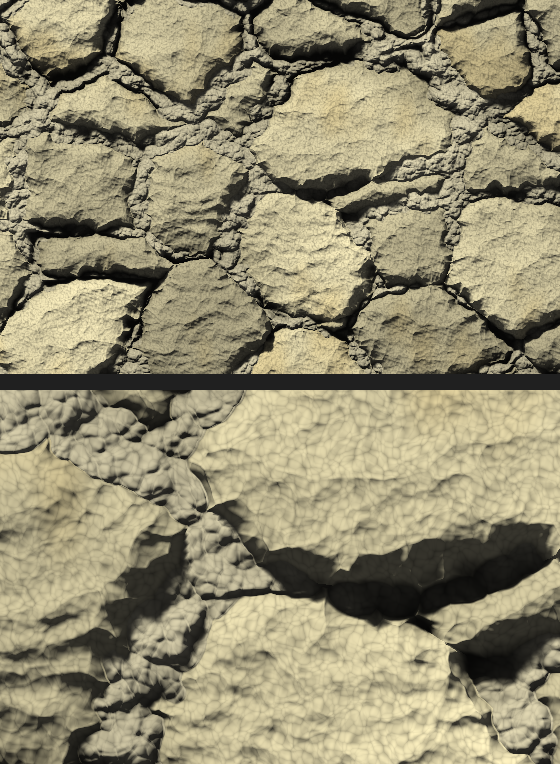
Top, the full canvas; bottom, a detail of the centre.
Reproduce this texture procedurally as a WebGL 2 fragment shader.

```glsl
#version 300 es
precision highp float;
// Rubble wall: rough sunlit stones bedded in lumpy mortar with deep shadowed joints.

#define STONE_SIZE vec2(0.29, 0.195)
#define JITTER 0.85
#define SIZE_SPREAD 0.046
#define JOINT 0.014
#define STONE_RISE 0.046
#define MORTAR_LEVEL 0.030
#define SUN normalize(vec3(-0.36, 0.77, 0.58))
#define SHADOW_REACH 0.06
#define STONE_COLOR vec3(0.80, 0.757, 0.592)
#define MORTAR_COLOR vec3(0.735, 0.70, 0.57)
#define RUST_COLOR vec3(0.77, 0.68, 0.45)

uniform vec2 u_resolution;
out vec4 fragColor;

struct Surface {
    float height;
    float stone;   // 1 on stone, 0 on mortar
    vec2 cell;     // identity of the stone
};

vec3 hash3(vec2 c) {
    vec3 q = fract(c.xyx * vec3(0.1031, 0.1030, 0.0973));
    q += dot(q, q.yxz + 33.33);
    return fract((q.xxy + q.yzz) * q.zyx);
}

// Layered, rotated sines in about -1..1
vec2 ripple(vec2 p) {
    vec2 sum = vec2(0.0);
    float amp = 0.5;
    for (int i = 0; i < 4; i++) {
        sum += amp * sin(p.yx + 1.7 * sum.yx + vec2(1.3, 4.1) * float(i));
        p = mat2(1.6, 1.2, -1.2, 1.6) * p;
        amp *= 0.6;
    }
    return sum;
}

// Cellular noise: squared distance to the nearest point
float cells(vec2 p) {
    vec2 base = floor(p);
    float nearest = 2.0;
    for (int j = -1; j <= 1; j++)
    for (int i = -1; i <= 1; i++) {
        vec2 c = base + vec2(i, j);
        vec2 d = c + hash3(c + 71.0).xy - p;
        nearest = min(nearest, dot(d, d));
    }
    return nearest;
}

float smoothMin(float a, float b, float k) {
    float h = max(k - abs(a - b), 0.0) / k;
    return min(a, b) - 0.25 * h * h * k;
}

vec2 neighbour(vec2 p, int i, int j) {
    float row = floor(p.y / STONE_SIZE.y) + float(j);
    return vec2(floor(p.x / STONE_SIZE.x - 0.5 * mod(row, 2.0)) + float(i), row);
}

// Stone centre (xy) and size weight (z)
vec3 site(vec2 cell) {
    vec3 r = hash3(cell + 17.0);
    vec2 c = cell + 0.5 + JITTER * (r.xy - 0.5);
    c.x += 0.5 * mod(cell.y, 2.0);
    return vec3(c * STONE_SIZE, SIZE_SPREAD * (r.z - 0.5));
}

float power(vec2 p, vec3 s) { return dot(p - s.xy, p - s.xy) - s.z; }

Surface wall(vec2 p) {
    vec2 bend = ripple(p * 17.0);
    vec2 grit = ripple(p * 75.0);
    vec2 q = p + 0.010 * bend;
    vec2 flat_ = q * vec2(0.8, 1.0);   // squeezed so that stones lie wide

    // Weighted cells: nearest stone, then distance to its border
    vec3 own = vec3(0.0);
    vec2 cell = vec2(0.0);
    float best = 9.0, edge = 1.0;
    for (int j = -2; j <= 2; j++)
    for (int i = -1; i <= 1; i++) {
        vec2 c = neighbour(flat_, i, j);
        vec3 s = site(c);
        float d = power(flat_, s);
        if (d < best) { best = d; own = s; cell = c; }
    }
    for (int j = -2; j <= 2; j++)
    for (int i = -1; i <= 1; i++) {
        vec3 s = site(neighbour(flat_, i, j));
        float gap = distance(s.xy, own.xy);
        if (gap > 0.001) edge = smoothMin(edge, (power(flat_, s) - best) / (2.0 * gap), 0.012);
    }

    vec3 trait = hash3(cell + 53.0);
    vec2 g = q + 0.004 * grit;
    vec3 grain = vec3(cells(g * vec2(11.0, 13.0)), cells(g * 34.0 + 5.0), cells(g * 95.0));
    float inside = edge - JOINT - 0.014 * ripple(p * 7.0 + 3.0).x;
    inside += 0.020 * (grain.x - 0.2) + 0.012 * (grain.y - 0.2);

    // Stone: broken rim, tilted face, one broken flank, chips, grit and strata
    vec2 offset = flat_ - own.xy;
    float angle = 6.2832 * trait.z;
    float flank = max(dot(offset, vec2(cos(angle), sin(angle))) - 0.04, 0.0);
    float stone = inside > 0.0 ? STONE_RISE * (1.0 - exp(-inside / 0.010)) : 4.0 * inside;
    stone += dot(offset, trait.xy - 0.5) * 0.28 - 0.28 * flank;
    stone += dot(grain, vec3(0.016, 0.0045, 0.0016)) + 0.0010 * (grit.x + grit.y);
    stone += 0.0010 * step(0.75, trait.x) * sin(q.y * 170.0 + 4.0 * bend.x);

    // Mortar: clotted lumps, flush or sunken, with open cracks along the stones
    float mortar = MORTAR_LEVEL + 0.021 * ripple(p * 11.0 + 8.0).y + 0.0012 * (grit.y - grit.x);
    mortar -= dot(grain, vec3(0.022, 0.017, 0.0048)) + 0.8 * max(inside, 0.0);
    float crack = inside / 0.007;
    mortar -= 0.028 * exp(-crack * crack) * smoothstep(-0.1, 0.5, ripple(p * 9.0 + 31.0).x);

    return Surface(max(stone, mortar), smoothstep(-0.002, 0.002, stone - mortar), cell);
}

void main() {
    vec2 p = gl_FragCoord.xy / u_resolution.y;
    Surface s = wall(p);

    // Slope and sunlight
    vec2 e = vec2(0.0024, 0.0);
    vec2 slope = (vec2(wall(p + e).height, wall(p + e.yx).height) - s.height) / e.x;
    float sun = max(dot(normalize(vec3(-slope, 1.0)), SUN), 0.0) / SUN.z;

    // Cast shadow along the sun direction
    float lit = 1.0;
    for (int i = 1; i <= 9; i++) {
        float t = SHADOW_REACH * float(i) / 9.0;
        float over = wall(p + t * normalize(SUN.xy)).height - s.height - t * SUN.z / length(SUN.xy);
        lit = min(lit, 1.0 - smoothstep(-0.003, 0.010, over));
    }
    float direct = 1.2 * (1.0 - exp(-1.6 * sun)) * lit;
    float ambient = mix(0.035, 0.26, smoothstep(-0.008, 0.042, s.height));

    // Tint per stone, rusty and weathered patches, fine speckle
    vec3 tint = hash3(s.cell + 91.0);
    float rust = 0.45 * smoothstep(0.3, 1.0, ripple(p * 9.0 + 20.0).x + tint.y - 0.5);
    vec3 stoneColor = mix(STONE_COLOR, RUST_COLOR, rust) * (0.80 + 0.22 * tint.x);
    vec3 color = mix(MORTAR_COLOR, stoneColor, s.stone);
    color *= 1.0 + 0.07 * ripple(p * 8.0 + 50.0).y;
    color *= 1.07 - 0.32 * cells(p * 170.0 + ripple(p * 75.0));
    fragColor = vec4(color * (ambient * vec3(0.98, 1.0, 1.08) + 0.77 * direct), 1.0);
}
```
